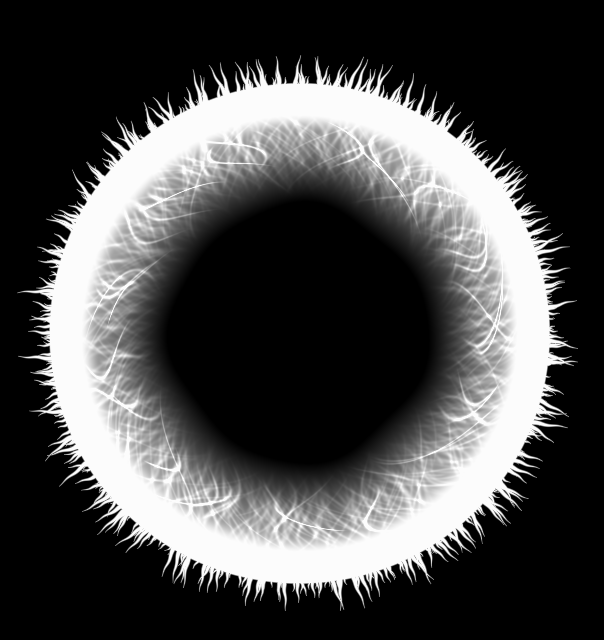
Give the GLSL for this background, as a Shadertoy shader.

```glsl
const float TAU = 6.2831853;
const vec2 RING_CENTER = vec2(0.469, 0.479);  // in canvas heights
const float INNER_RADIUS = 0.198;
const float FADE_WIDTH = 0.133;
const float BODY_RADIUS = 0.391;
const vec2 SPIKE_TIPS = vec2(0.398, 0.446);
const float SPIKE_WIDTH = 0.0052;
const float SPIKE_COUNT = 82.0;
const int SPIKE_LAYERS = 7;
const float HAIR_WIDTH = 0.0032;
const float HAIR_COUNT = 42.0;
const int HAIR_LAYERS = 20;
const float HAIR_GAIN = 0.10;
const float LOCK_WIDTH = 0.0030;
const float LOCK_COUNT = 15.0;
const int LOCK_LAYERS = 3;
const float LOCK_GAIN = 0.30;

vec3 hash3(vec2 p) {
    vec3 q = vec3(dot(p, vec2(127.1, 311.7)),
                  dot(p, vec2(269.5, 183.3)),
                  dot(p, vec2(419.2, 371.9)));
    return fract(sin(q) * 43758.55);
}

// Soft curved hairs, one per angular cell; returns summed coverage
float hairLayer(float angle, float r, float count, float seed, float width) {
    vec3 layer = hash3(vec2(seed, 7.3));
    float lean = (layer.x - 0.5) * 7.0 + sin(2.0 * angle + layer.y * TAU);
    float u = (angle + layer.z * TAU + lean * (r - 0.3)) / TAU * count;
    float cell = floor(u);
    float cover = 0.0;
    for (int k = -1; k <= 1; k++) {
        float id = cell + float(k);
        vec3 h = hash3(vec2(mod(id, count), seed));
        float root = mix(0.19, 0.265, h.x);
        float tip = mix(0.29, 0.37, h.y);
        float t = (r - root) / (tip - root);
        float curl = 0.4 * sin(t * (2.0 + 3.0 * h.y) + h.z * TAU);
        float center = id + 0.5 + 0.5 * (h.z - 0.5) + curl;
        float d = abs(u - center) * TAU / count * r;
        float along = smoothstep(0.0, 0.35, t) * smoothstep(1.0, 0.85, t);
        cover += exp(-d * d / (width * width)) * along * (0.5 + h.x);
    }
    return cover;
}

// Tapered spikes beyond the body; returns coverage
float spikeLayer(float angle, float r, float seed, float pixel) {
    vec3 layer = hash3(vec2(seed, 3.1));
    float lean = (layer.x - 0.5) * 1.6;
    float u = (angle + layer.y * TAU + lean * (r - BODY_RADIUS)) / TAU * SPIKE_COUNT;
    float cell = floor(u);
    float cover = 0.0;
    for (int k = -1; k <= 1; k++) {
        float id = cell + float(k);
        vec3 h = hash3(vec2(mod(id, SPIKE_COUNT), seed));
        float root = BODY_RADIUS - 0.02;
        float tip = mix(SPIKE_TIPS.x, SPIKE_TIPS.y, pow(h.x, 2.2));
        float t = (r - root) / (tip - root);
        float bend = (h.y - 0.5) * 0.3 * t * t + 0.025 * sin(t * 14.0 + h.z * TAU);
        float center = id + 0.5 + 0.8 * (h.z - 0.5) + bend;
        float d = abs(u - center) * TAU / SPIKE_COUNT * r;
        float halfWidth = SPIKE_WIDTH * (1.0 - t);
        float inside = smoothstep(pixel, -pixel, d - halfWidth);
        cover = max(cover, inside * step(0.0, t) * step(t, 1.0));
    }
    return cover;
}

void mainImage(out vec4 fragColor, in vec2 fragCoord) {
    float pixel = 1.0 / iResolution.y;
    vec2 p = (fragCoord - 0.5 * iResolution.xy) * pixel;
    p -= RING_CENTER - vec2(0.4727, 0.5);
    float r = length(p);
    float angle = atan(p.y, p.x);

    // Radial fade, with dark valleys at the four sides
    float depth = r - INNER_RADIUS - 0.006 * cos(4.0 * angle)
                + 0.003 * sin(7.0 * angle + 1.0);
    float shade = max(depth / FADE_WIDTH, 0.0);

    // Translucent hairs and brighter locks
    float hairs = 0.0;
    for (int i = 0; i < HAIR_LAYERS; i++)
        hairs += hairLayer(angle, r, HAIR_COUNT, float(i) + 1.0, HAIR_WIDTH);
    float locks = 0.0;
    for (int i = 0; i < LOCK_LAYERS; i++)
        locks += hairLayer(angle, r, LOCK_COUNT, float(i) + 51.0, LOCK_WIDTH);
    float value = shade * (0.70 + HAIR_GAIN * hairs);
    value += LOCK_GAIN * locks * smoothstep(0.05, 0.7, shade);
    value = mix(value, 1.0, smoothstep(0.315, 0.345, r));

    // Ragged outer rim
    float rim = smoothstep(pixel, -pixel, r - BODY_RADIUS);
    for (int i = 0; i < SPIKE_LAYERS; i++)
        rim = max(rim, spikeLayer(angle, r, float(i) + 81.0, pixel));

    fragColor = vec4(vec3(min(value, 0.99) * rim), 1.0);
}
```
